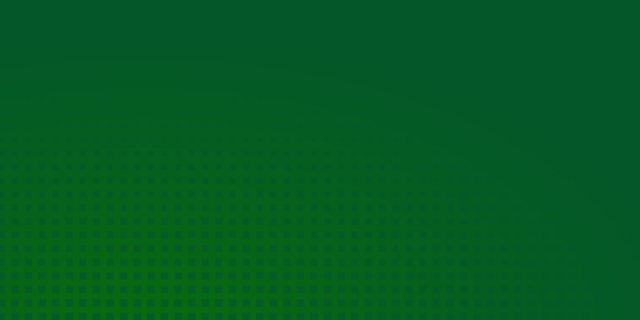
Write a WebGL 1 fragment shader that draws this background.

```glsl
precision highp float;
uniform vec2 u_resolution;

// Signed distance to a square of the given half width
float squareDistance(vec2 p, float halfWidth) {
  vec2 d = abs(p) - halfWidth;
  return max(d.x, d.y);
}

void main() {
  // Height is one unit, the origin lies at the lower left
  vec2 p = gl_FragCoord.xy / u_resolution.y;
  float pixel = 1.0 / u_resolution.y;

  vec3 deepGreen = vec3(0.014, 0.340, 0.162);
  vec3 leafGreen = vec3(0.030, 0.420, 0.050);

  // Wide glow rising from the lower left
  vec2 fromGlow = (p - vec2(0.45, -0.05)) / vec2(1.75, 0.95);
  float glow = clamp(1.0 - length(fromGlow), 0.0, 1.0);
  vec3 color = mix(deepGreen, leafGreen, glow);

  // Grid of squares that shrink and fade towards the top
  float pitch = 0.0425;
  vec2 gridPoint = (p - vec2(0.004, 0.0105)) / pitch;
  vec2 cell = floor(gridPoint + 0.5);
  vec2 local = (gridPoint - cell) * pitch;
  float rowHeight = cell.y * pitch;
  float halfWidth = mix(0.0120, 0.0075, clamp(rowHeight / 0.8, 0.0, 1.0));
  float edge = max(pixel, 0.0025);
  float square = 1.0 - smoothstep(-edge, edge, squareDistance(local, halfWidth));
  float fade = 1.0 - smoothstep(0.45, 0.85, rowHeight);

  vec3 squareGreen = vec3(0.012, 0.350, 0.158);
  color = mix(color, squareGreen, square * fade * 0.85 * smoothstep(0.0, 0.2, glow));

  gl_FragColor = vec4(color, 1.0);
}
```
